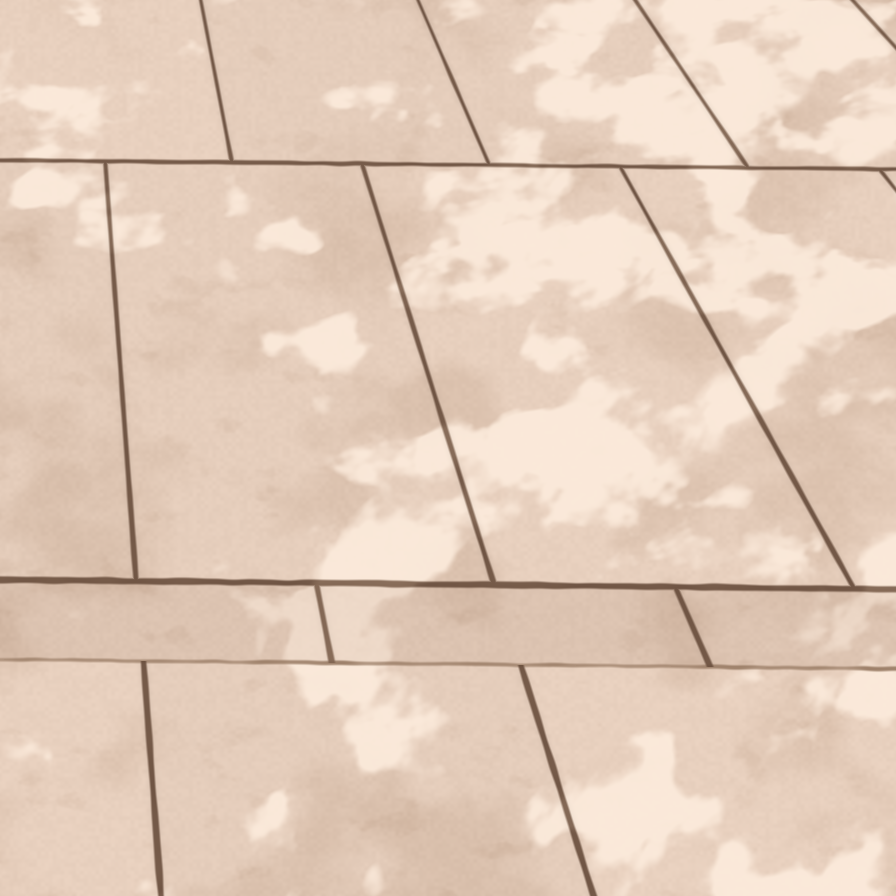
This texture is drawn by a Shadertoy shader. Its source:

```glsl
// Pale stone paving seen in perspective, with dark joints and dappled sunlight.

const vec3 STONE = vec3(0.905, 0.812, 0.742);
const vec3 STAIN = vec3(0.835, 0.730, 0.650);
const vec3 SUNLIT = vec3(0.988, 0.922, 0.862);
const vec3 JOINT = vec3(0.390, 0.285, 0.220);
const vec3 PALE_JOINT = vec3(0.600, 0.485, 0.395);

const vec2 VANISH = vec2(0.030, 2.009);  // where the slab seams converge
const float SLAB_WIDTH = 0.2403;         // slab width per unit of depth
const float COURSE_TILT = 0.0105;        // slope of the cross joints

float hash(vec2 p) {
    return fract(sin(dot(p, vec2(127.1, 311.7))) * 43758.5453);
}

float noise(vec2 p) {
    vec2 i = floor(p), f = fract(p);
    f = f * f * (3.0 - 2.0 * f);
    return mix(mix(hash(i), hash(i + vec2(1, 0)), f.x),
               mix(hash(i + vec2(0, 1)), hash(i + vec2(1, 1)), f.x), f.y);
}

float fbm(vec2 p) {
    float sum = 0.0, amp = 0.5;
    for (int i = 0; i < 4; i++) {
        sum += amp * noise(p);
        p = mat2(1.6, 1.2, -1.2, 1.6) * p + 7.3;
        amp *= 0.5;
    }
    return sum / 0.9375;
}

// Soft-edged line coverage for a distance and half width
float lineMask(float dist, float halfWidth, float blur) {
    return 1.0 - smoothstep(halfWidth - blur, halfWidth + blur, abs(dist));
}

// Sunlight through leaves: clustered blots, denser at the upper and lower right
float dapple(vec2 p) {
    vec2 q = vec2(p.x - 0.25 * p.y, p.y * mix(0.9, 1.25, p.y));
    q += 0.016 * (vec2(noise(q * 19.0), noise(q * 19.0 + 31.0)) - 0.5);
    float cluster = noise(q * 4.2 + 3.7) - 0.5;
    float upper = smoothstep(0.45, 1.0, p.x) * smoothstep(0.76, 0.98, p.y);
    float lower = smoothstep(0.15, 0.55, p.x) * smoothstep(0.30, 0.05, p.y);
    float shade = smoothstep(0.25, 0.0, p.x);
    float light = fbm(q * 13.0 + 11.0) + 0.34 * cluster
                + 0.20 * upper + 0.08 * lower - 0.05 * shade;
    return smoothstep(0.57, 0.71, light);
}

// Stone surface: broad stains, small flecks and fine grain
vec3 stone(vec2 p, vec2 slab) {
    float stain = smoothstep(0.46, 0.78, fbm(p * vec2(8.0, 11.0) + 40.0));
    float fleck = smoothstep(0.64, 0.84, fbm(p * vec2(24.0, 38.0) + 9.0));
    vec3 col = mix(STONE, STAIN, 0.65 * stain + 0.35 * fleck);
    col += 0.018 * (hash(slab) - 0.5);
    return col + 0.022 * (noise(p * 230.0) - 0.5);
}

void mainImage(out vec4 fragColor, in vec2 fragCoord) {
    vec2 p = fragCoord / iResolution.xy;
    float blur = max(0.0017, 0.8 / iResolution.y);
    float depth = VANISH.y - p.y;
    float across = (p.x - VANISH.x) / depth;
    float down = 1.0 - p.y - COURSE_TILT * p.x;

    // Cross joints split the floor into four courses, the third a narrow band
    float joints[3] = float[](0.1785, 0.647, 0.736);
    float jointHalf[3] = float[](0.0022, 0.0034, 0.0021);
    float offsets[4] = float[](0.80, 0.306, 0.81, 0.31);
    float wear = noise(p * 34.0);
    float cross = 0.0, paleCross = 0.0;
    int course = 0;
    for (int i = 0; i < 3; i++) {
        float d = down - joints[i] + 0.0010 * (noise(vec2(p.x * 50.0, float(i))) - 0.5);
        float mask = lineMask(d, jointHalf[i] * (0.8 + 0.4 * wear), blur);
        if (i == 2) paleCross = mask;
        else cross = max(cross, mask);
        if (down > joints[i]) course = i + 1;
    }

    // Seams run toward the vanishing point and shift from course to course
    float s = across / SLAB_WIDTH - offsets[course];
    float seamDist = (fract(s + 0.5) - 0.5) * SLAB_WIDTH * depth
                   / sqrt(1.0 + across * across);
    float seam = lineMask(seamDist, 0.0018 * depth * (0.8 + 0.4 * wear), blur);

    // Lit stone, with the narrow band slightly darker
    float sun = dapple(p);
    vec3 col = stone(p, vec2(floor(s), float(course)));
    if (course == 2) col -= vec3(0.035, 0.040, 0.042);
    col = mix(col, SUNLIT, sun * (course == 2 ? 0.55 : 0.9));

    // Faint grime beside the joints, then the joints themselves
    float grime = lineMask(seamDist, 0.004, 0.004 * depth);
    col *= 1.0 - 0.05 * grime;
    col = mix(col, PALE_JOINT, paleCross * (0.65 + 0.3 * wear));
    vec3 jointColor = mix(JOINT, PALE_JOINT, 0.35 * sun + 0.2 * wear);
    col = mix(col, jointColor, max(seam, cross) * 0.92);

    fragColor = vec4(clamp(col, 0.0, 1.0), 1.0);
}
```
